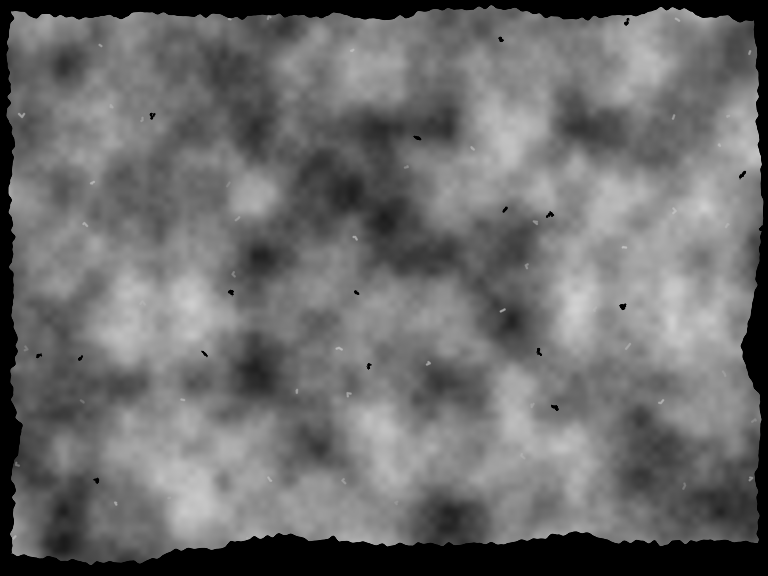
Write a Shadertoy shader that draws this texture.

```glsl
// Cloudy grey sheet with ragged torn edges, pale flecks and small black holes.

float hash(vec2 p)
{
    vec3 q = fract(p.xyx * vec3(0.1031, 0.1030, 0.0973));
    q += dot(q, q.yzx + 33.33);
    return fract((q.x + q.y) * q.z);
}

vec2 hash2(vec2 p)
{
    return vec2(hash(p), hash(p + 57.3));
}

float valueNoise(vec2 p)
{
    vec2 cell = floor(p), f = fract(p);
    f = f * f * (3.0 - 2.0 * f);
    float low = mix(hash(cell), hash(cell + vec2(1, 0)), f.x);
    float high = mix(hash(cell + vec2(0, 1)), hash(cell + vec2(1, 1)), f.x);
    return mix(low, high, f.y);
}

float fbm(vec2 p, int octaves)
{
    float sum = 0.0, amplitude = 0.5;
    for (int i = 0; i < octaves; i++) {
        sum += amplitude * valueNoise(p);
        p *= 2.0;
        amplitude *= 0.5;
    }
    return sum;
}

// Depth of the torn border at position s along one side
float tearDepth(float s, float seed)
{
    float teeth = valueNoise(vec2(s * 95.0, seed + 9.0)) - 0.5;
    return 0.052 * fbm(vec2(s * 6.0 + 3.0, seed), 6) + 0.009 * teeth;
}

float segmentDistance(vec2 p, vec2 a, vec2 b)
{
    vec2 pa = p - a, ba = b - a;
    return length(pa - ba * clamp(dot(pa, ba) / (dot(ba, ba) + 1e-9), 0.0, 1.0));
}

// Distance to scattered bent strokes, at most one per grid cell
float strokeDistance(vec2 p, float share, float size, float seed)
{
    vec2 grid = p * 9.0;
    vec2 id = floor(grid) + seed;
    if (hash(id + 11.7) > share) return 1.0;
    vec2 middle = (floor(grid) + 0.12 + 0.76 * hash2(id + 3.1)) / 9.0;
    vec2 start = middle + size * (hash2(id + 21.9) - 0.5);
    vec2 end = middle + size * (hash2(id + 41.3) - 0.5);
    return min(segmentDistance(p, start, middle), segmentDistance(p, middle, end));
}

void mainImage(out vec4 fragColor, in vec2 fragCoord)
{
    vec2 p = fragCoord / iResolution.y;
    float aspect = iResolution.x / iResolution.y;
    float pixel = 1.0 / iResolution.y;

    // Mottled clouds
    float grey = fbm(p * 9.0 + 40.0, 4);

    // Pale flecks of varying strength
    float fleck = strokeDistance(p, 0.55, 0.011, 70.0);
    float strength = 0.2 + 0.5 * hash(floor(p * 9.0) + 90.0);
    grey = mix(grey, 0.82, strength * (1.0 - smoothstep(0.0005, 0.0033, fleck)));

    // Black holes with crumbly outlines
    float hole = strokeDistance(p, 0.2, 0.014, 130.0);
    hole += 0.0025 * (valueNoise(p * 330.0) - 0.5);
    grey *= smoothstep(-0.5 * pixel, 0.5 * pixel, hole - 0.0026);

    // Torn border: deeper below, with one notch on the right
    float left = p.x - tearDepth(p.y, 5.0);
    float notch = 0.036 * exp(-pow((p.y - 0.39) / 0.06, 2.0));
    float right = aspect - p.x - 0.6 * tearDepth(p.y, 25.0) - notch;
    float top = 1.0 - p.y - tearDepth(p.x, 45.0);
    float bottom = p.y - tearDepth(p.x, 65.0) - 0.036 * smoothstep(0.15, 0.5, p.x);
    float inside = min(min(left, right), min(top, bottom));
    grey *= smoothstep(-0.5 * pixel, 0.5 * pixel, inside);

    fragColor = vec4(vec3(grey), 1.0);
}
```
